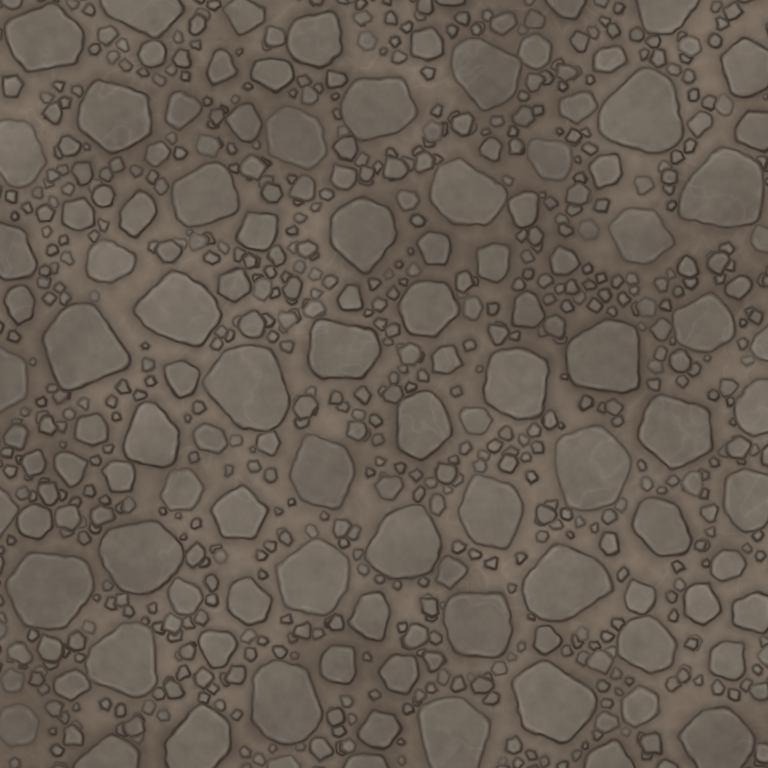
Write a Shadertoy shader that draws this texture.

```glsl
const float CELL[4] = float[4](0.132, 0.074, 0.040, 0.0215);
const float PRESENCE[4] = float[4](0.86, 0.97, 0.90, 0.72);
const vec2 AXIS[4] = vec2[4](vec2(0.923, 0.385), vec2(0.471, 0.882), vec2(0.98, 0.199), vec2(0.724, 0.69));
const float GAP = 0.0035;
const float LINE_WIDTH = 0.0021;
const float HALO_WIDTH = 0.024;
const vec3 EARTH_LIGHT = vec3(0.485, 0.432, 0.380);
const vec3 EARTH_DARK = vec3(0.410, 0.360, 0.315);
const vec3 STONE_LIGHT = vec3(0.462, 0.425, 0.385);
const vec3 STONE_DARK = vec3(0.408, 0.374, 0.337);
const vec3 CREVICE = vec3(0.215, 0.180, 0.155);
const vec2 LIGHT_DIR = vec2(-0.6, 0.8);

struct Stone { vec2 centre; float radius; float seed; };

float hash(vec2 p) {
    return fract(sin(dot(p, vec2(127.1, 311.7))) * 43758.55);
}

float noise(vec2 p) {
    vec2 i = floor(p), f = fract(p);
    f = f * f * (3.0 - 2.0 * f);
    return mix(mix(hash(i), hash(i + vec2(1, 0)), f.x),
               mix(hash(i + vec2(0, 1)), hash(i + vec2(1, 1)), f.x), f.y);
}

float fbm(vec2 p, int octaves) {
    float sum = 0.0, total = 0.0, weight = 0.5;
    for (int i = 0; i < octaves; i++) {
        sum += weight * noise(p);
        total += weight;
        p = mat2(1.6, 1.2, -1.2, 1.6) * p + 7.3;
        weight *= 0.55;
    }
    return sum / total;
}

// Stone k of the four cells around a point, in a turned grid with shifted rows
Stone candidate(vec2 p, int layer, int k) {
    float size = CELL[layer];
    vec2 axis = AXIS[layer];
    mat2 turn = mat2(axis.x, -axis.y, axis.y, axis.x);
    vec2 g = turn * p / size;
    float row = floor(g.y - 0.5) + float(k / 2);
    float shift = fract(row * 0.618);
    vec2 cell = vec2(floor(g.x - shift - 0.5) + float(k % 2), row);
    float seed = hash(cell + float(layer) * 37.0);
    vec4 u = fract(seed * vec4(61.3, 97.7, 143.9, 211.1));
    float r = mix(0.32, 0.48, u.x);
    vec2 middle = cell + 0.5 + (u.yz - 0.5) * (1.0 - 2.0 * r) + vec2(shift, 0.0);
    return Stone(middle * size * turn, u.w < PRESENCE[layer] ? r * size : 0.0, seed);
}

float circleDistance(vec2 p, Stone s) {
    return s.radius > 0.0 ? length(p - s.centre) - 0.9 * s.radius : 1.0;
}

// Shrink a stone to the free room, or drop it
Stone settle(Stone s, float room, int layer) {
    s.radius = min(s.radius, room - GAP);
    if (s.radius < 0.2 * CELL[layer]) s.radius = 0.0;
    return s;
}

float roomBesideLarge(vec2 p) {
    float d = 1.0;
    for (int k = 0; k < 4; k++) d = min(d, circleDistance(p, candidate(p, 0, k)));
    return d;
}

float roomBesideMedium(vec2 p) {
    float d = roomBesideLarge(p);
    for (int k = 0; k < 4; k++) {
        Stone s = candidate(p, 1, k);
        if (circleDistance(p, s) < min(d, CELL[2]))
            d = min(d, circleDistance(p, settle(s, roomBesideLarge(s.centre), 1)));
    }
    return d;
}

// Rounded irregular polygon inside the stone's circle
float stoneDistance(vec2 p, Stone s) {
    vec2 q = (p - s.centre) / s.radius;
    float d = length(q) - 1.0;
    vec2 side = vec2(cos(s.seed * 50.0), sin(s.seed * 50.0));
    for (int i = 0; i < 6; i++) {
        vec2 u = fract(s.seed * (vec2(37.1, 71.9) + float(i) * vec2(53.3, 29.7)));
        vec2 normal = normalize(side + (u.x - 0.5) * 0.7 * vec2(-side.y, side.x));
        float plane = dot(q, normal) - mix(0.62, 1.0, u.y);
        float blend = max(0.14 - abs(d - plane), 0.0);
        d = max(d, plane) + blend * blend * 1.8;
        side = mat2(0.5, 0.866, -0.866, 0.5) * side;
    }
    return d * s.radius;
}

void mainImage(out vec4 fragColor, in vec2 fragCoord) {
    vec2 uv = fragCoord / iResolution.y;
    vec2 p = uv + 0.0028 * (vec2(noise(uv * 95.0), noise(uv * 95.0 + 40.0)) - 0.5);

    // Nearest stone, larger layers cover smaller ones
    float d = 1.0, halo = 0.0;
    Stone nearest = Stone(p, 1.0, 0.0);
    for (int layer = 0; layer < 4; layer++) {
        float larger = d;
        if (larger < -GAP) break;
        for (int k = 0; k < 4; k++) {
            Stone s = candidate(p, layer, k);
            float width = HALO_WIDTH * clamp(s.radius / 0.025, 0.45, 1.0);
            if (s.radius <= 0.0 || length(p - s.centre) > s.radius + width) continue;
            if (layer == 1) s = settle(s, roomBesideLarge(s.centre), layer);
            if (layer > 1) s = settle(s, roomBesideMedium(s.centre), layer);
            if (s.radius <= 0.0) continue;
            float e = max(stoneDistance(p, s), 0.5 * GAP - larger);
            float shade = max(1.0 - max(e, 0.0) / width, 0.0);
            halo = max(halo, shade * shade * mix(0.4, 1.0, sqrt(s.seed)));
            if (e < d) { d = e; nearest = s; }
        }
    }
    float strength = mix(0.35, 1.0, sqrt(nearest.seed));
    vec2 side = (p - nearest.centre) / nearest.radius;

    // Earth and stone surfaces
    float mottle = fbm(uv * 6.0, 5);
    float grain = fbm(uv * 75.0, 3) - 0.5;
    vec3 earth = mix(EARTH_DARK, EARTH_LIGHT, smoothstep(0.25, 0.68, mottle));
    earth *= 1.0 - 0.21 * halo;
    vec3 stone = mix(STONE_DARK, STONE_LIGHT, smoothstep(0.25, 0.75, mottle));
    stone *= 0.97 + 0.06 * fract(nearest.seed * 17.0) + 0.025 * dot(side, LIGHT_DIR);
    float rim = (d + 0.0048) / 0.0022;
    stone += 0.035 * exp(-rim * rim) * smoothstep(0.3, 0.65, noise(uv * 60.0));
    float blur = 0.8 / iResolution.y;
    vec3 color = mix(stone, earth, smoothstep(-blur, blur, d)) * (1.0 + 0.13 * grain);

    // Fine pale veins in patches
    float vein = pow(1.0 - abs(2.0 * fbm(uv * 14.0 + 3.0 * mottle, 3) - 1.0), 22.0);
    color += 0.03 * vein * smoothstep(0.42, 0.65, noise(uv * 8.0 + 3.0));

    // Dark crevice, deeper on the side away from the light
    float line = d / LINE_WIDTH;
    float crevice = exp(-line * line) * strength * (0.8 - 0.2 * dot(side, LIGHT_DIR) + 0.8 * grain);
    fragColor = vec4(mix(color, CREVICE, clamp(crevice, 0.0, 0.9)), 1.0);
}
```
